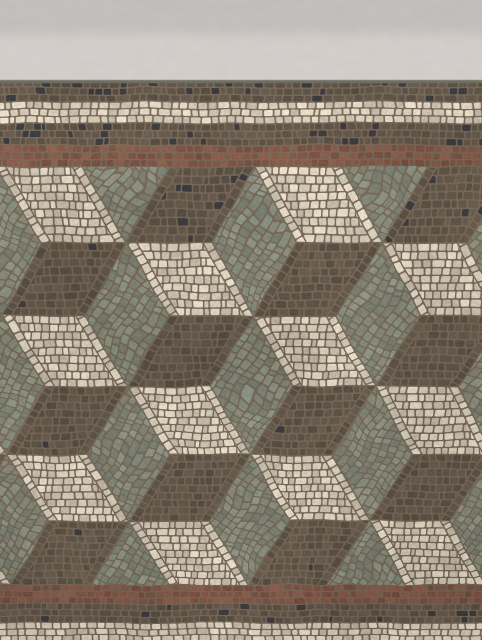
Write a Shadertoy shader that draws this pattern.

```glsl
// Stone mosaic of tumbling blocks between striped borders, below a plain wall.
#define WALL_END 0.128
#define FIELD_TOP 0.2604
#define FIELD_BOTTOM 0.914
#define TILES vec2(30.0, 9.0)
#define JOINT 0.07
#define WOBBLE 0.004
#define WHITE vec3(0.81, 0.77, 0.70)
#define DARK vec3(0.37, 0.325, 0.275)
#define GREEN vec3(0.50, 0.535, 0.48)
#define RED vec3(0.49, 0.325, 0.265)
#define BLACK vec3(0.21, 0.21, 0.22)
#define GROUT vec3(0.45, 0.40, 0.34)

float hash(vec2 p) {
    vec3 q = fract(vec3(p.xyx) * 0.1031);
    q += dot(q, q.yzx + 33.33);
    return fract((q.x + q.y) * q.z);
}

float noise(vec2 p) {
    vec2 i = floor(p), f = fract(p);
    f = f * f * (3.0 - 2.0 * f);
    return mix(mix(hash(i), hash(i + vec2(1, 0)), f.x),
               mix(hash(i + vec2(0, 1)), hash(i + vec2(1, 1)), f.x), f.y);
}

// Position of a joint between two stones of one course
float joint(float i, float course) {
    return i + 0.5 * (hash(vec2(i, course)) - 0.5);
}

// Stones in courses one unit high: x = distance to the joint, y = random value
vec2 tessera(vec2 p, float seed) {
    float course = floor(p.y) + seed * 17.0;
    float v = fract(p.y);
    float stretch = 0.8 + 0.25 * hash(vec2(course, 5.0));
    float x = p.x * stretch + 9.0 * hash(vec2(course, 2.0));
    x += 0.25 * (v - 0.5) * (noise(vec2(x * 0.6, course)) - 0.5);
    float i = floor(x);
    if (x < joint(i, course)) i -= 1.0;
    else if (x > joint(i + 1.0, course)) i += 1.0;
    vec2 inset = vec2(min(x - joint(i, course), joint(i + 1.0, course) - x), min(v, 1.0 - v));
    float edge = 0.25 - length(max(0.25 - inset, 0.0));
    return vec2(edge, hash(vec2(i + 31.0, course + 7.0)));
}

// Wall with a soft shade at the top and a thin dark strip below
vec3 wall(vec2 p, float pixel) {
    vec3 c = mix(vec3(0.76, 0.745, 0.735), vec3(0.83, 0.80, 0.79), smoothstep(0.035, 0.07, p.y));
    c += 0.012 * (noise(p * vec2(60.0, 90.0)) - 0.5);
    return mix(c, vec3(0.43, 0.43, 0.39), smoothstep(-pixel, pixel, p.y - WALL_END + 0.003));
}

// Border stripes, three courses each
vec2 border(vec2 p, out vec3 stone) {
    bool upper = p.y < FIELD_TOP;
    float n = upper ? (FIELD_TOP - p.y) / 0.0113 : (p.y - FIELD_BOTTOM) / 0.0098;
    float stripe = floor(n / 3.0);
    vec2 t = tessera(vec2(p.x * 78.0, n), upper ? 3.0 : 8.0);
    stone = stripe < 1.0 ? RED : stripe == 2.0 ? WHITE : DARK;
    float blackShare = upper ? 0.17 : 0.05;
    if ((stripe == 1.0 || stripe == 3.0) && t.y > 1.0 - blackShare) stone = BLACK;
    return t;
}

// Rhombus field: each row shifts by half a repeat and shrinks with depth
vec2 blocks(vec2 p, out vec3 stone) {
    float d = p.y - FIELD_TOP;
    float row = d / (0.1208 - 0.0182 * d);
    float u = (p.x - 0.2643) / (0.4048 - 0.0534 * d) + 1.0 / 6.0;
    float j = floor(row);
    float column = floor(u - 0.5 * j + 0.5);
    float q = u - 0.5 * j - column;
    vec2 local = vec2(abs(q), row - j) * TILES;

    // Axes along and across the slanted sides
    vec2 along = normalize(vec2(-TILES.x / 6.0, TILES.y));
    vec2 across = vec2(along.y, -along.x);
    float span = across.x * TILES.x / 3.0;
    float c = dot(local - vec2(TILES.x / 6.0, 0.0), across);
    vec2 t;

    if (c > 0.0 && c < span) {
        stone = q < 0.0 ? WHITE : DARK;
        float side = min(c, span - c);
        float seed = j * 7.0 + column * 13.0 + (q < 0.0 ? 3.0 : 50.0);
        if (side < 1.0) t = tessera(vec2(dot(local, along), side), seed + (c < 1.0 ? 1.0 : 2.0));
        else t = tessera(local, seed);
        float rim = min(min(side, abs(side - 1.0)), min(local.y, TILES.y - local.y));
        t.x = min(t.x, rim);
        if (q > 0.0 && t.y > (j < 1.0 ? 0.95 : 0.99)) stone = BLACK;
    } else {
        vec2 g = vec2(u, row) * TILES;
        vec2 bend = vec2(noise(g * 0.3), noise(g * 0.3 + 40.0)) - 0.5;
        g += 1.4 * bend;
        t = tessera(vec2(dot(g, along), dot(g, across)), 5.0);
        t.x = min(t.x, min(abs(c), abs(c - span)));
        stone = mix(GREEN, vec3(0.52, 0.51, 0.44), 0.7 * fract(t.y * 7.3));
    }
    return t;
}

void mainImage(out vec4 fragColor, in vec2 fragCoord) {
    vec2 p = vec2(fragCoord.x, iResolution.y - fragCoord.y) / iResolution.y;
    float pixel = 1.0 / iResolution.y;
    vec2 m = p + WOBBLE * (vec2(noise(p * 22.0), noise(p * 22.0 + 70.0)) - 0.5);
    vec3 stone;
    vec2 t;
    if (m.y < FIELD_TOP || m.y > FIELD_BOTTOM) t = border(m, stone);
    else t = blocks(m, stone);

    // Shade of each stone, fine grain and broad wear
    stone *= 1.0 + 0.20 * (t.y - 0.5) + 0.10 * (noise(p * 330.0) - 0.5);
    float aa = 41.0 * pixel;
    vec3 color = mix(GROUT, stone, smoothstep(JOINT - aa, JOINT + aa + 0.03, t.x));
    color *= 1.03 - 0.07 * p.y + 0.10 * (noise(p * 9.0) - 0.5);
    color = mix(wall(p, pixel), color, smoothstep(-pixel, pixel, p.y - WALL_END - 0.002));
    fragColor = vec4(color, 1.0);
}
```
